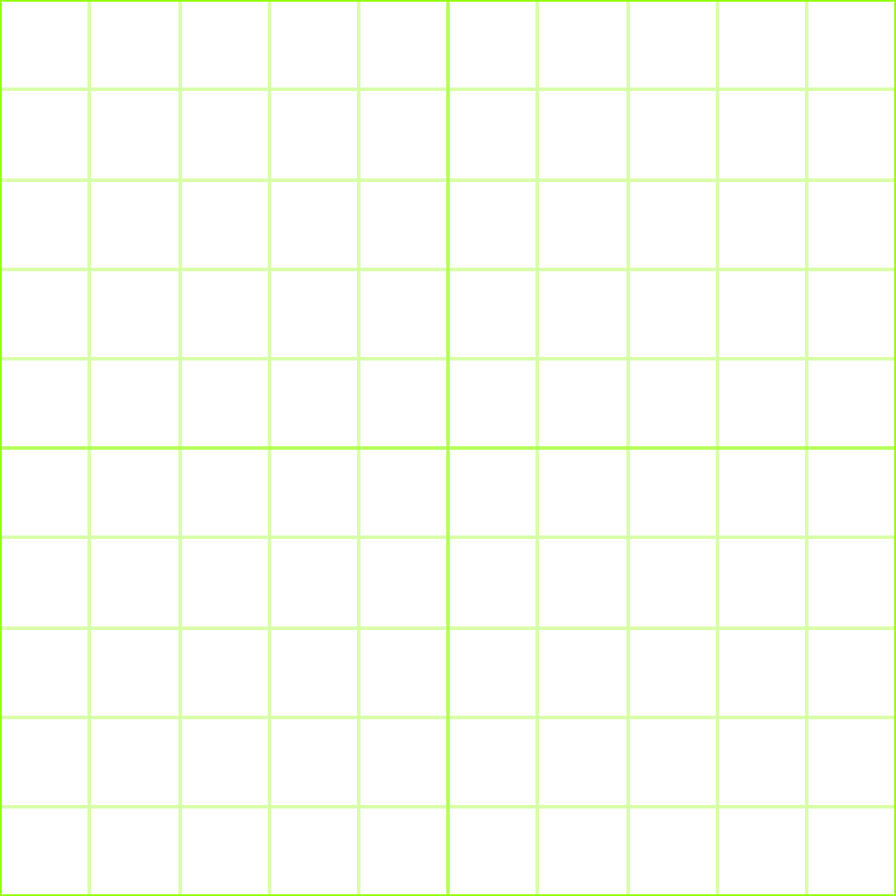
Reproduce this pattern procedurally as a WebGL 1 fragment shader.

```glsl
precision highp float;
// Draws white graph paper: ten by ten cells, pale green rules, bolder axes and a vivid border.

uniform vec2 u_resolution;

const float CELLS = 10.0;
const float FINE_STEPS = 512.0;         // rules sit on this fine lattice
const float SNAP_BIAS = 0.7;            // rounding used when snapping a rule
const float HALF_WIDTH = 1.0 / 512.0;   // half a rule, in canvas units

const vec3 PAPER  = vec3(1.0);
const vec3 RULE   = vec3(0.84, 1.0, 0.65);
const vec3 AXIS   = vec3(0.70, 1.0, 0.33);
const vec3 BORDER = vec3(0.57, 0.99, 0.03);

// Position of a numbered rule, snapped to the fine lattice.
vec2 rulePosition(vec2 index) {
    return floor(index * FINE_STEPS / CELLS + SNAP_BIAS) / FINE_STEPS;
}

// Smoothed coverage of a line of the given half width.
vec2 lineCoverage(vec2 offset, float halfWidth, vec2 pixel) {
    return clamp((halfWidth - abs(offset)) / pixel + 0.5, 0.0, 1.0);
}

// 1 where the rule number equals the wanted one, else 0.
vec2 isRule(vec2 index, float wanted) {
    return 1.0 - step(0.5, abs(index - wanted));
}

// Paints both directions of one kind of line.
vec3 paint(vec3 base, vec3 ink, vec2 coverage) {
    return mix(base, ink, max(coverage.x, coverage.y));
}

void main() {
    vec2 pixel = 1.0 / u_resolution;
    vec2 uv = gl_FragCoord.xy * pixel;
    uv.y = 1.0 - uv.y;                  // number the rows from the top

    // Nearest rule in each direction; the first and last are the same one.
    vec2 index = floor(uv * CELLS + 0.5);
    vec2 coverage = lineCoverage(uv - rulePosition(index), HALF_WIDTH, pixel);
    vec2 onBorder = isRule(mod(index, CELLS), 0.0);
    vec2 onAxis = isRule(index, CELLS * 0.5);

    // Stronger lines lie over paler ones.
    vec3 color = paint(PAPER, RULE, coverage * (1.0 - onBorder) * (1.0 - onAxis));
    color = paint(color, AXIS, coverage * onAxis);
    color = paint(color, BORDER, coverage * onBorder);

    gl_FragColor = vec4(color, 1.0);
}
```
